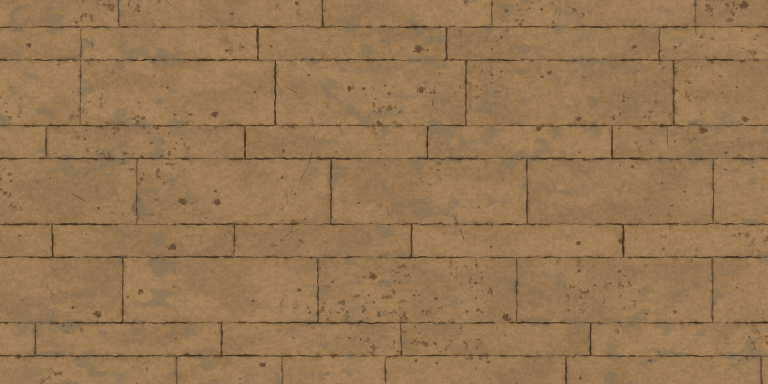
Write a Shadertoy shader that draws this texture.

```glsl
// Worn sandstone masonry: alternating thin and thick courses with dark joints, pits and stains.

// Colours
const vec3 STONE       = vec3(0.622, 0.492, 0.340);
const vec3 STONE_DULL  = vec3(0.588, 0.462, 0.320);
const vec3 STAIN_GREY  = vec3(0.510, 0.440, 0.355);
const vec3 PIT_DARK    = vec3(0.330, 0.240, 0.165);
const vec3 JOINT_DARK  = vec3(0.240, 0.175, 0.115);
const vec3 CHIP_PALE   = vec3(0.740, 0.650, 0.510);

// Layout, in units of the canvas height
const float TOP_CUT     = 0.0703;  // visible part of the topmost course
const float PERIOD      = 0.2568;  // one thin plus one thick course
const float THIN        = 0.0860;
const float PITCH       = 0.5;     // mean stone length
const float JITTER      = 0.14;    // joint scatter, in pitches
const float SPLIT_ODDS  = 0.08;    // chance that a thick stone is cut in two
const float BED_WIDTH   = 0.0012;  // half widths of the joints
const float HEAD_WIDTH  = 0.0017;
const float RAGGED      = 0.0048;
const float GRAIN       = 0.150;

// Joint shift of each course from the top, in pitches
const float SHIFT[9] = float[9](0.61, 0.38, 0.47, 0.23, 0.71, 0.21, 0.66, 0.115, -0.05);

float hash(vec2 p) {
    vec3 h = fract(vec3(p.xyx) * 0.1031);
    h += dot(h, h.yzx + 33.33);
    return fract((h.x + h.y) * h.z);
}

float noise(vec2 p) {
    vec2 i = floor(p), f = fract(p);
    f = f * f * (3.0 - 2.0 * f);
    return mix(mix(hash(i), hash(i + vec2(1, 0)), f.x),
               mix(hash(i + vec2(0, 1)), hash(i + vec2(1, 1)), f.x), f.y);
}

float fbm(vec2 p) {
    float sum = 0.0, amp = 0.53;
    for (int i = 0; i < 4; i++) {
        sum += amp * noise(p);
        p = p * 2.03 + 17.3;
        amp *= 0.5;
    }
    return sum;
}

// Soft-edged line of half width w at distance d
float stroke(float d, float w, float aa) {
    return 1.0 - smoothstep(w - aa, w + aa, d);
}

// Irregular pits, at most one in each grid cell
float pits(vec2 p, float cell, float radius, float odds, float aa) {
    vec2 id = floor(p / cell);
    vec2 centre = (id + 0.25 + 0.5 * vec2(hash(id + 3.1), hash(id + 7.7))) * cell;
    float r = radius * mix(0.4, 1.0, hash(id + 21.4));
    float d = length((p - centre) * vec2(0.9, 1.1));
    d += (fbm(p * 1.6 / radius) - 0.5) * 1.8 * r;
    return step(hash(id + 51.9), odds) * stroke(d, r, aa + 0.25 * r);
}

// Head joints of one course: x distance, y strength, z width factor, w stone number
vec4 headJoints(float x, int row, bool thick) {
    float u = x / PITCH - SHIFT[clamp(row, 0, 8)];
    int base = int(floor(2.0 * u));
    vec4 best = vec4(9.0, 0.0, 1.0, -99.0);
    for (int i = -2; i <= 2; i++) {
        int k = base + i;
        vec2 seed = vec2(float(k) + 40.0, float(row) * 7.0 + 5.0);
        bool split = (k & 1) == 1;
        if (split && (!thick || hash(seed + 9.3) > SPLIT_ODDS)) continue;
        float at = 0.5 * float(k) + JITTER * (hash(seed) - 0.5);
        float d = abs(u - at) * PITCH;
        if (d < best.x)
            best.xyz = vec3(d, mix(0.45, 1.0, hash(seed + 2.6)), mix(0.6, 1.4, hash(seed + 4.8)));
        if (u >= at) best.w = max(best.w, float(k));
    }
    return best;
}

void mainImage(out vec4 fragColor, in vec2 fragCoord) {
    vec2 p = fragCoord / iResolution.y;
    float aa = 0.7 / iResolution.y;

    // Ragged coordinates for the stone edges
    vec2 q = p + RAGGED * (vec2(fbm(p * 60.0), fbm(p * 60.0 + 61.0)) - 0.5);

    // Courses, counted downwards
    float depth = 1.0 - q.y - TOP_CUT;
    float course = floor(depth / PERIOD);
    float f = depth - course * PERIOD;
    bool thick = f > THIN;
    int row = 2 * int(course) + (thick ? 2 : 1);
    float bed = min(min(f, PERIOD - f), abs(f - THIN));
    vec4 head = headJoints(q.x, row, thick);
    float edge = min(bed, head.x);

    // Stone face: tone of each stone, soft mottling and grain
    float tone = hash(vec2(head.w + 70.0, float(row) + 13.0)) - 0.5;
    float mottle = fbm(p * vec2(9.0, 17.0) + tone * 20.0);
    vec3 col = mix(STONE, STONE_DULL, smoothstep(0.40, 0.72, mottle));
    float grain = 0.45 * noise(p * vec2(90.0, 130.0)) + 0.55 * noise(p * 257.0 + 9.0) - 0.5;
    col *= 1.0 + 0.03 * tone + GRAIN * grain;

    // Faint grey stains, mostly along the joints
    float stain = smoothstep(0.60, 0.74, fbm(p * vec2(22.0, 38.0) + 31.0) + 0.12 * exp(-edge / 0.014));
    stain *= smoothstep(0.35, 0.65, noise(p * 5.0 + 3.0));
    col = mix(col, STAIN_GREY, 0.55 * stain);

    // Fine hairline cracks, broken into dots
    float crack = stroke(abs(noise(p * 3.1 + 83.0) - 0.5), 0.003, 3.0 * aa);
    crack *= smoothstep(0.60, 0.72, noise(p * 5.0 + 12.0)) * smoothstep(0.45, 0.65, noise(p * 110.0));
    col = mix(col, PIT_DARK, 0.6 * crack);

    // Pits: scattered holes, pocked areas and crumbling edges
    float cluster = smoothstep(0.52, 0.72, fbm(p * 8.0 + 47.0));
    float specks = fbm(p * 75.0 + 19.0);
    float holes = 0.9 * pits(p, 0.105, 0.0095, 0.16, aa);
    holes = max(holes, 0.8 * pits(p + 0.37, 0.034, 0.0042, 0.05 + 0.25 * cluster, aa));
    holes = max(holes, 0.6 * smoothstep(0.62, 0.76, specks) * (0.12 + 0.88 * cluster));
    holes = max(holes, 0.9 * smoothstep(0.52, 0.68, specks) * exp(-edge / 0.0035));
    col = mix(col, PIT_DARK, 0.8 * holes);

    // Pale chips on stone edges
    float chips = pits(p + 1.13, 0.022, 0.0035, 0.07, aa) * exp(-edge / 0.006);
    col = mix(col, CHIP_PALE, 0.8 * chips);

    // Joints of uneven width and depth, with a soft shadow
    float wear = smoothstep(0.25, 0.75, fbm(p * vec2(16.0, 20.0) + float(thick) * 0.0));
    float chipped = mix(0.5, 1.5, noise(p * 85.0 + 5.0));
    float bedLine = stroke(bed, BED_WIDTH * chipped * mix(0.6, 1.6, wear), aa) * mix(0.35, 1.0, wear);
    float headLine = stroke(head.x, HEAD_WIDTH * chipped * head.z, aa) * head.y;
    col *= 1.0 - 0.06 * exp(-edge / 0.005);
    col = mix(col, JOINT_DARK, 0.9 * max(bedLine, headLine));

    fragColor = vec4(col, 1.0);
}
```
